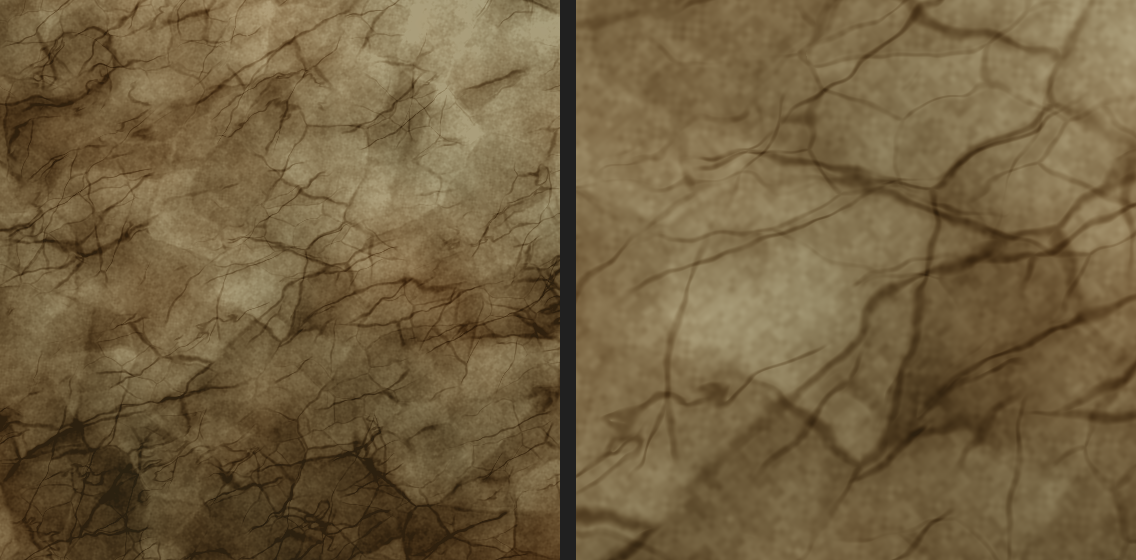
Left: the whole. Right: its middle third, enlarged.
Write a WebGL 2 fragment shader that draws this texture.

```glsl
#version 300 es
precision highp float;
uniform vec2 u_resolution;
out vec4 fragColor;

float hash(vec2 p) {
    return fract(sin(dot(p, vec2(127.1, 311.7))) * 43758.5453);
}

vec2 hash2(vec2 p) {
    return vec2(hash(p), hash(p + 37.3));
}

mat2 turn(float a) {
    return mat2(cos(a), -sin(a), sin(a), cos(a));
}

float noise(vec2 p) {
    vec2 i = floor(p), f = fract(p);
    f = f * f * (3.0 - 2.0 * f);
    return mix(mix(hash(i), hash(i + vec2(1, 0)), f.x),
               mix(hash(i + vec2(0, 1)), hash(i + vec2(1, 1)), f.x), f.y);
}

float fbm(vec2 p) {
    float sum = 0.0, amp = 0.52;
    for (int i = 0; i < 5; i++) {
        sum += amp * noise(p);
        p = turn(0.6) * p * 2.03 + 11.7;
        amp *= 0.5;
    }
    return sum;
}

// Broken rock plates: x = distance to the border, y = tone of the tilted plate
vec2 plates(vec2 p) {
    vec2 cell = floor(p), f = fract(p), nearest = vec2(0), id = vec2(0);
    float best = 9.0, border = 9.0;
    for (int k = 0; k < 9; k++) {
        vec2 o = vec2(k % 3 - 1, k / 3 - 1);
        vec2 r = o + hash2(cell + o) - f;
        if (dot(r, r) < best) {
            best = dot(r, r);
            nearest = r;
            id = o;
        }
    }
    for (int k = 0; k < 25; k++) {
        vec2 o = id + vec2(k % 5 - 2, k / 5 - 2);
        vec2 r = o + hash2(cell + o) - f;
        vec2 d = r - nearest;
        if (dot(d, d) > 0.0001) border = min(border, dot(0.5 * (r + nearest), normalize(d)));
    }
    vec2 slope = hash2(cell + id + 5.1) - 0.5;
    return vec2(border, hash(cell + id + 8.6) - 0.5 + 1.1 * dot(slope, nearest));
}

// Approximate distance to a meandering noise contour
float veinDistance(vec2 p) {
    float e = 0.02, f = fbm(p);
    vec2 g = vec2(fbm(p + vec2(e, 0)), fbm(p + vec2(0, e))) - f;
    return abs(f - 0.5) / (length(g) / e + 0.25);
}

float line(float d, float width) {
    return 1.0 - smoothstep(0.1 * width, width, d);
}

void main() {
    vec2 uv = gl_FragCoord.xy / u_resolution.y;
    vec2 warp = vec2(fbm(uv * 6.0), fbm(uv * 6.0 + 19.0)) - 0.5;
    vec2 jitter = vec2(noise(uv * 60.0), noise(uv * 60.0 + 27.0)) - 0.5;
    vec2 p = turn(0.42) * (uv + 0.075 * warp + 0.005 * jitter);
    vec2 large = plates(p * vec2(3.0, 4.4) + 2.0);
    vec2 small = plates(turn(0.5) * p * vec2(7.0, 8.5) + 6.0);
    vec2 chips = plates(turn(-0.3) * p * vec2(13.0, 19.0) + 3.0);

    // Light from the top, plates and weathering
    float cloud = fbm(uv * 3.2 + 4.0) - 0.5;
    float mottle = fbm(uv * 19.0 + 31.0) - 0.5;
    float tone = 0.41 + 0.42 * uv.y + 0.12 * (uv.x - 0.5) * uv.y;
    tone += 0.27 * large.y * smoothstep(0.0, 0.035, large.x);
    tone += 0.21 * small.y * smoothstep(0.0, 0.05, small.x);
    tone += 0.1 * chips.y * smoothstep(0.0, 0.08, chips.x);
    tone += 0.42 * cloud + 0.3 * mottle;

    // Main fractures with dark stains around them
    float open = smoothstep(0.42, 0.66, fbm(uv * 5.5 + 23.0));
    float rough = 0.4 + 1.1 * noise(uv * 50.0);
    tone -= open * (0.16 * exp(-large.x * 13.0) + 0.25 * line(large.x, 0.022 * rough));
    float seam = veinDistance(p * vec2(1.5, 4.2) + 7.0);
    float seamOpen = smoothstep(0.38, 0.62, fbm(uv * 6.0 + 51.0));
    tone -= seamOpen * (0.19 * exp(-seam * 11.0) + 0.25 * line(seam, 0.015 * rough));

    // Broken hairlines: straight splinters along and across the grain
    float along = plates(p * vec2(4.0, 13.0) + 40.0).x;
    float across = plates(turn(0.75) * p * vec2(4.0, 12.0) + 60.0).x;
    float wisp = veinDistance(p * vec2(5.0, 11.0) + 80.0);
    float patchA = smoothstep(0.44, 0.6, fbm(uv * 9.0 + 71.0));
    float patchB = smoothstep(0.47, 0.62, fbm(uv * 9.0 + 83.0));
    tone -= patchA * (0.24 * line(along, 0.034 * rough) + 0.05 * exp(-along * 14.0));
    tone -= patchB * 0.2 * line(across, 0.03 * rough);
    tone -= patchB * (0.2 * line(wisp, 0.022 * rough) + 0.06 * exp(-wisp * 12.0));
    tone -= 0.18 * open * line(small.x, 0.032 * rough);
    tone -= 0.13 * patchA * line(chips.x, 0.05 * rough);

    // Fine sandy grain
    tone += 0.13 * (noise(turn(0.7) * uv * 270.0) - 0.5) + 0.09 * (noise(turn(0.3) * uv * 130.0) - 0.5);

    // Umber to pale ochre, drifting between olive and rust
    tone = clamp(tone, 0.0, 1.0);
    vec3 colour = mix(vec3(0.18, 0.125, 0.055), vec3(0.67, 0.62, 0.48), pow(vec3(tone), vec3(1.0, 1.17, 1.4)));
    colour += (fbm(uv * 4.0 + 90.0) - 0.5) * vec3(0.05, -0.01, -0.03);
    fragColor = vec4(colour, 1.0);
}
```
